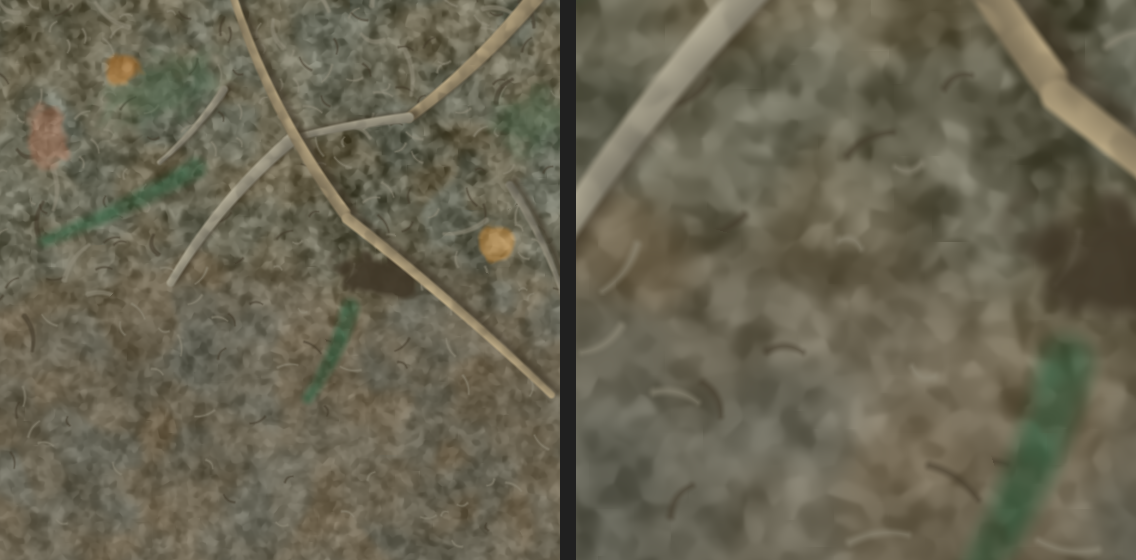
Left, the full canvas; right, a detail of the centre.
Write a WebGL 1 fragment shader that draws this texture.

```glsl
precision highp float;
// Dry soil with scattered litter, crossing straw stalks, grass and leaves.
// Soil is oriented cellular noise; litter is random strokes on a grid;
// stalks are bent, tapered segments with a soft shadow beside them.
uniform vec2 u_resolution;

#define GRAIN_SCALE 44.0
#define GRAIN_CONTRAST 0.17
#define FINE_CONTRAST 0.13
#define PATCH_CONTRAST 0.08
#define LITTER_AMOUNT 0.42
#define EDGE 0.0028
#define SHADOW_SHIFT vec2(0.010, 0.006)
#define SOIL vec3(0.425, 0.400, 0.332)
#define STRAW vec3(0.61, 0.55, 0.43)
#define PALE vec3(0.58, 0.56, 0.49)
#define GRASS vec3(0.24, 0.37, 0.26)
#define SHADE vec3(0.25, 0.215, 0.155)

float hash(vec2 p) {
  return fract(sin(dot(p, vec2(127.1, 311.7))) * 43758.5453);
}

mat2 turn(float a) {
  float c = cos(a), s = sin(a);
  return mat2(c, -s, s, c);
}

// Soft elongated grains, each with its own tone and direction; about -0.5..0.5
float grains(vec2 p) {
  vec2 cell = floor(p);
  float sum = 0.0, total = 0.0001;
  for (int j = -1; j <= 1; j++)
    for (int i = -1; i <= 1; i++) {
      vec2 id = cell + vec2(float(i), float(j));
      vec2 center = id + vec2(hash(id), hash(id + 17.3));
      vec2 d = turn(6.283 * hash(id + 41.7)) * (p - center);
      float w = exp(-4.0 * dot(d * vec2(0.75, 1.4), d * vec2(0.75, 1.4)));
      sum += w * (hash(id + 73.9) - 0.5);
      total += w;
    }
  return sum / total;
}

// Bent segment: x is the distance to its edge, y the position across it
vec2 stalk(vec2 p, vec2 a, vec2 b, float bend, float width) {
  float len = length(b - a);
  vec2 dir = (b - a) / len;
  float along = dot(p - a, dir) / len;
  float h = clamp(along, 0.0, 1.0);
  float across = dot(p - a, vec2(-dir.y, dir.x)) - bend * 4.0 * h * (1.0 - h);
  float w = width * mix(1.0, 0.6, h);
  return vec2(length(vec2((along - h) * len, across)) - w, across / w);
}

float cover(float d, float soft) {
  return 1.0 - smoothstep(-soft, soft, d);
}

vec3 addStalk(vec3 c, vec2 p, vec2 a, vec2 b, float bend, float w, vec3 tint) {
  float shadow = cover(stalk(p - SHADOW_SHIFT, a, b, bend, w).x, 0.008);
  c = mix(c, SHADE, 0.6 * shadow);
  vec2 s = stalk(p, a, b, bend, w);
  float light = 1.0 - 0.13 * clamp(s.y, -1.0, 1.0) + 0.25 * grains(p * 60.0);
  return mix(c, tint * light, 0.95 * cover(s.x, EDGE));
}

// Random short strokes, one per occupied grid cell
vec3 addLitter(vec3 c, vec2 p, float scale, float amount) {
  vec2 cell = floor(p * scale);
  for (int j = -1; j <= 1; j++)
    for (int i = -1; i <= 1; i++) {
      vec2 id = cell + vec2(float(i), float(j));
      vec2 center = (id + vec2(hash(id + 5.1), hash(id + 9.7))) / scale;
      float angle = 6.283 * hash(id + 23.0);
      vec2 reach = vec2(cos(angle), sin(angle)) * mix(0.15, 0.45, hash(id + 31.0)) / scale;
      float d = stalk(p, center - reach, center + reach, 0.08 / scale, 0.055 / scale).x;
      float chosen = step(hash(id + 57.0), amount);
      vec3 tint = mix(SHADE, PALE, step(0.4, hash(id + 83.0)));
      c = mix(c, tint, 0.55 * chosen * cover(d, EDGE));
    }
  return c;
}

// Rotated ellipse with a ragged rim
float blob(vec2 p, vec2 center, vec2 size, float angle, float soft) {
  float rim = length(turn(angle) * (p - center) / size) + 0.7 * grains(p * 38.0);
  return 1.0 - smoothstep(1.0 - soft, 1.0 + soft, rim);
}

void main() {
  vec2 p = gl_FragCoord.xy / u_resolution;
  float rough = smoothstep(0.35, 0.65, p.y + 0.15 * grains(p * 7.0));
  float coarse = grains(p * GRAIN_SCALE);

  // Soil and loose litter
  float tone = GRAIN_CONTRAST * coarse + FINE_CONTRAST * grains(p * GRAIN_SCALE * 2.1)
             + PATCH_CONTRAST * grains(p * 9.0);
  vec3 c = SOIL + tone * mix(0.85, 1.3, rough);
  c += vec3(0.05, 0.0, -0.04) * grains(p * 16.0) + vec3(-0.015, 0.0, -0.005) * rough;
  c = addLitter(c, p, 25.0, LITTER_AMOUNT * mix(0.3, 1.0, rough));
  c = addLitter(c, p, 11.0, LITTER_AMOUNT * mix(0.08, 0.7, rough));

  // Green patches, hollow and fallen leaves
  c = mix(c, GRASS, 0.45 * blob(p, vec2(0.29, 0.84), vec2(0.09, 0.05), 0.4, 0.6));
  c = mix(c, GRASS, 0.45 * blob(p, vec2(0.95, 0.78), vec2(0.06, 0.05), 0.5, 0.6));
  c = mix(c, SHADE, 0.9 * blob(p, vec2(0.68, 0.505), vec2(0.075, 0.037), -0.3, 0.25));
  c = mix(c, vec3(0.62, 0.43, 0.20) + tone, 0.8 * blob(p, vec2(0.22, 0.88), vec2(0.033, 0.028), 0.0, 0.25));
  c = mix(c, vec3(0.56, 0.42, 0.33) + tone, 0.8 * blob(p, vec2(0.085, 0.76), vec2(0.04, 0.05), 0.3, 0.25));
  c = mix(c, vec3(0.66, 0.51, 0.29) + tone, 0.85 * blob(p, vec2(0.89, 0.565), vec2(0.029, 0.031), 0.0, 0.2));

  // Grass blades
  float blade = cover(stalk(p, vec2(0.35, 0.70), vec2(0.08, 0.57), 0.006, 0.017).x, 0.012);
  blade = max(blade, cover(stalk(p, vec2(0.625, 0.45), vec2(0.55, 0.29), 0.008, 0.016).x, 0.01));
  c = mix(c, GRASS + 0.7 * tone, blade * (0.75 + 0.5 * coarse));

  // Stalks
  c = addStalk(c, p, vec2(0.40, 0.84), vec2(0.285, 0.71), 0.006, 0.007, PALE * 0.95);
  c = addStalk(c, p, vec2(0.91, 0.67), vec2(1.01, 0.46), 0.008, 0.007, PALE * 0.85);
  c = addStalk(c, p, vec2(0.96, 1.01), vec2(0.73, 0.79), 0.010, 0.015, STRAW);
  c = addStalk(c, p, vec2(0.73, 0.79), vec2(0.51, 0.75), -0.004, 0.009, PALE);
  c = addStalk(c, p, vec2(0.52, 0.75), vec2(0.305, 0.495), -0.014, 0.012, PALE * 1.03);
  c = addStalk(c, p, vec2(0.615, 0.62), vec2(0.415, 1.01), 0.018, 0.011, STRAW);
  c = addStalk(c, p, vec2(0.62, 0.61), vec2(0.985, 0.295), 0.006, 0.010, STRAW * 1.04);
  gl_FragColor = vec4(c, 1.0);
}
```
